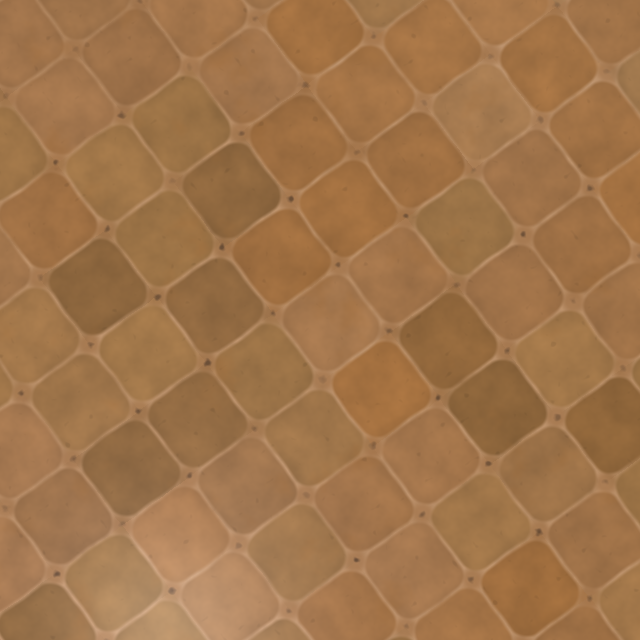
A Shadertoy shader for this texture:

```glsl
// Worn terracotta floor: tilted rounded clay tiles, pale grout, dark pits at the joints.
#define TILE_U vec2(0.1045, 0.0755)   // lattice step, rising to the right
#define TILE_V vec2(0.0779, -0.1036)  // lattice step, falling to the right
#define ORIGIN vec2(0.531, 0.5846)    // one lattice joint
#define GROUT_HALF 0.021              // half joint width, in tiles
#define CORNER 0.21                   // tile corner radius, in tiles
#define SOFTNESS 0.026                // blur of the tile edges, in tiles
#define PIT_RADIUS 0.028              // pit size, in tiles
#define DARK_SHARE 0.12               // share of dark tiles
#define GLOW_POS vec2(0.27, 0.01)     // centre of the light reflection

const vec3 CLAY   = vec3(0.630, 0.455, 0.298);
const vec3 ORANGE = vec3(0.632, 0.428, 0.230);
const vec3 OCHRE  = vec3(0.615, 0.455, 0.275);
const vec3 UMBER  = vec3(0.530, 0.385, 0.225);
const vec3 GROUT  = vec3(0.735, 0.570, 0.420);
const vec3 PIT    = vec3(0.350, 0.255, 0.180);

float hash(vec2 p) {
    vec3 q = fract(p.xyx * vec3(0.1031, 0.1030, 0.0973));
    q += dot(q, q.yzx + 33.33);
    return fract((q.x + q.y) * q.z);
}

vec2 gradientAt(vec2 cell) {
    float angle = 6.2832 * hash(cell + 61.7);
    return vec2(cos(angle), sin(angle));
}

float gradientNoise(vec2 p) {
    vec2 i = floor(p), f = p - i;
    vec2 w = f * f * f * (f * (f * 6.0 - 15.0) + 10.0);
    vec2 e = vec2(1, 0);
    float a = dot(gradientAt(i), f);
    float b = dot(gradientAt(i + e.xy), f - e.xy);
    float c = dot(gradientAt(i + e.yx), f - e.yx);
    float d = dot(gradientAt(i + e.xx), f - e.xx);
    return mix(mix(a, b, w.x), mix(c, d, w.x), w.y);
}

float fbm(vec2 p) {
    float sum = 0.0, amplitude = 0.6;
    for (int i = 0; i < 4; i++) {
        sum += amplitude * gradientNoise(p);
        p = mat2(1.6, 1.2, -1.2, 1.6) * p + 7.3;
        amplitude *= 0.55;
    }
    return sum;
}

// Fired clay: a tone for each tile, then cloudy stains and small specks
vec3 clayColor(vec2 cell, vec2 p, vec2 uv) {
    float tone = hash(cell + 17.0), hue = hash(cell + 43.0);
    float warmth = smoothstep(0.45, 1.1, hue + 0.5 * (uv.x - 0.5));
    vec3 color = mix(CLAY, OCHRE, smoothstep(0.5, 0.0, hue));
    color = mix(color, ORANGE, 0.85 * warmth);
    color *= 0.97 + 0.07 * hash(cell + 5.0);
    color = mix(color, UMBER, 0.8 * smoothstep(0.9 - DARK_SHARE, 1.04 - DARK_SHARE, tone));

    float cloud = fbm(p * 2.1 + 11.0 * hash(cell));
    color *= 1.0 + 0.15 * cloud;
    color = mix(color, ORANGE, 0.4 * smoothstep(0.1, 0.5, fbm(p * 1.3 + 31.0)));
    float speck = smoothstep(0.40, 0.62, gradientNoise(p * 9.0));
    return color * (1.0 - 0.08 * speck);
}

void mainImage(out vec4 fragColor, in vec2 fragCoord) {
    vec2 uv = fragCoord / iResolution.y;
    vec2 p = inverse(mat2(TILE_U, TILE_V)) * (uv - ORIGIN);
    float pixel = 1.0 / (iResolution.y * length(TILE_U));
    float soft = max(SOFTNESS, pixel);

    // Slightly uneven tile outline
    vec2 wobble = vec2(gradientNoise(p * 3.0), gradientNoise(p * 3.0 + 19.0));
    vec2 q = p + 0.022 * wobble;
    vec2 cell = floor(q);
    vec2 fromCenter = abs(q - cell - 0.5);
    float edge = length(max(fromCenter - (0.5 - GROUT_HALF - CORNER), 0.0)) - CORNER;
    float joint = smoothstep(-soft, soft, edge);

    vec3 clay = clayColor(cell, p, uv);
    clay *= 1.0 - 0.025 * smoothstep(-0.14, -0.02, edge);

    // Grout: worn along its length, as dull as clay inside each joint
    vec2 node = floor(p + 0.5);
    float toNode = length(p - node);
    float fade = 0.12 * smoothstep(0.6, 1.0, uv.y);
    float wear = clamp(0.72 - fade + 0.9 * fbm(p * 1.7 + 53.0), 0.2, 1.0);
    vec3 grout = GROUT * (1.0 + 0.08 * fbm(p * 6.0));
    grout = mix(grout, CLAY * 1.03, 0.8 * smoothstep(0.18, 0.07, toNode));
    vec3 color = mix(clay, grout, joint * wear);

    // Pits: irregular in shape and depth, fainter towards the top
    vec2 shift = 0.04 * (vec2(hash(node + 3.0), hash(node + 8.0)) - 0.5);
    float pitRadius = PIT_RADIUS * (0.75 + 0.5 * hash(node + 29.0));
    float pitDist = length(p - node - shift) + 0.03 * gradientNoise(p * 17.0);
    float pit = smoothstep(pitRadius + soft, pitRadius - soft, pitDist);
    float depth = mix(0.3, 1.0, hash(node + 71.0)) * mix(1.0, 0.45, smoothstep(0.6, 1.0, uv.y));
    color = mix(color, PIT, 0.85 * pit * depth);

    // Light: a reflection low on the left and a pale haze at upper right
    vec2 toGlow = uv - GLOW_POS;
    float glow = exp(-dot(toGlow, toGlow) / 0.022);
    float halo = exp(-dot(toGlow, toGlow) / 0.09);
    color += glow * vec3(0.08, 0.09, 0.09) + halo * vec3(0.045, 0.045, 0.065);
    color += vec3(0.015, 0.022, 0.03) * smoothstep(0.5, 1.0, uv.y) * smoothstep(0.3, 0.9, uv.x);

    fragColor = vec4(clamp(color, 0.0, 1.0), 1.0);
}
```
